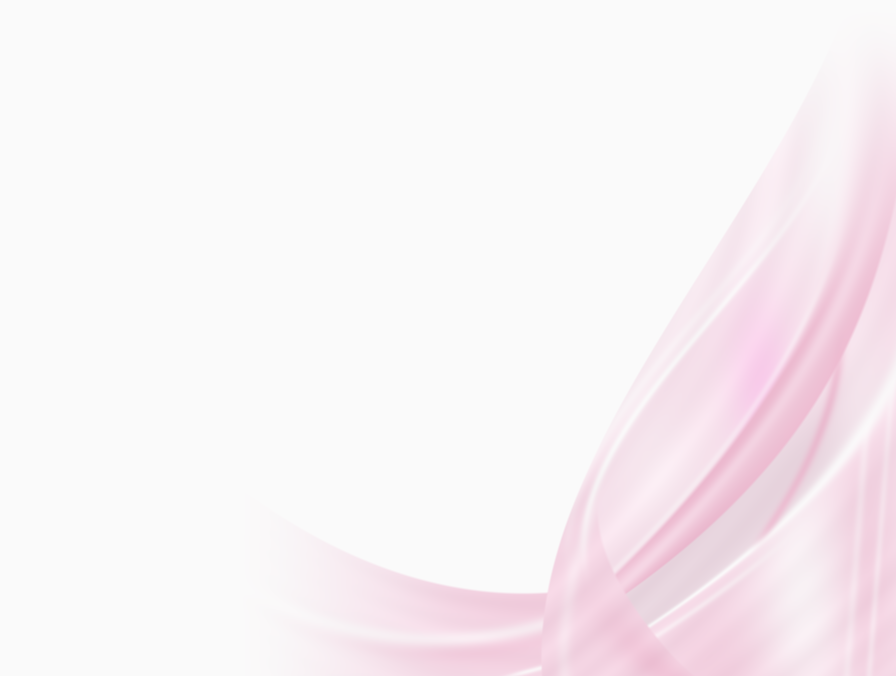
Give the GLSL for this background, as a WebGL 1 fragment shader.

```glsl
precision highp float;
uniform vec2 u_resolution;

const vec3 PAPER = vec3(0.98);
const vec3 VEIL  = vec3(0.970, 0.925, 0.947);
const vec3 BLUSH = vec3(0.962, 0.865, 0.912);
const vec3 ROSE  = vec3(0.928, 0.725, 0.812);
const vec3 MIST  = vec3(0.915, 0.845, 0.880);
const vec3 ORCHID = vec3(0.975, 0.775, 0.915);
const float SOFT = 0.0016;
const float SILK = 0.045;

// Fold lines: Bezier weights giving x from height
const vec4 OUTLINE  = vec4(0.605, 0.589, 0.857, 0.948);
const vec4 LOOP     = vec4(0.730, 0.433, 1.086, 0.920);
const vec4 RIBBON_L = vec4(0.560, 0.864, 1.017, 0.950);
const vec4 RIBBON_R = vec4(0.550, 1.014, 0.988, 1.040);
const vec4 STRAND   = vec4(0.701, 1.002, 1.018, 0.751);
const vec4 SASH     = vec4(0.635, 1.066, 1.141, 0.862);

float fold(vec4 w, float t) {
  float s = 1.0 - t;
  return dot(w, vec4(s * s * s, 3.0 * s * s * t, 3.0 * s * t * t, t * t * t));
}

float side(float d, float blur) { return smoothstep(-blur, blur, d); }

float below(float lo, float hi, float v) { return 1.0 - smoothstep(lo, hi, v); }

float line(float d, float width) { return exp(-d * d / (width * width)); }

float glow(vec2 p, vec2 center, vec2 radius) {
  vec2 q = (p - center) / radius;
  return exp(-dot(q, q));
}

vec2 gradient(vec2 cell) {
  float a = 6.2832 * fract(sin(dot(cell, vec2(127.1, 311.7))) * 4375.85);
  return vec2(cos(a), sin(a));
}

float noise(vec2 p) {
  vec2 i = floor(p), f = fract(p);
  vec2 u = f * f * f * (f * (f * 6.0 - 15.0) + 10.0);
  vec2 e = vec2(1.0, 0.0);
  float low = mix(dot(gradient(i), f), dot(gradient(i + e), f - e), u.x);
  float high = mix(dot(gradient(i + e.yx), f - e.yx), dot(gradient(i + 1.0), f - 1.0), u.x);
  return mix(low, high, u.y);
}

// Low sheet sweeping in from the left
vec3 leftSheet(vec3 col, vec2 p) {
  float k = p.x - 0.585;
  float depth = 0.122 + 1.55 * k * k - p.y;
  float fade = smoothstep(0.255, 0.52, p.x);
  vec3 silk = mix(BLUSH, ROSE, 0.45 * line(depth - 0.015, 0.04) * smoothstep(0.4, 0.6, p.x));
  silk = mix(silk, ROSE, 0.4 * glow(p, vec2(0.57, 0.03), vec2(0.11, 0.035)));
  float crease = p.y - 0.054 - 1.6 * (p.x - 0.49) * (p.x - 0.49);
  silk = mix(silk, PAPER, 0.6 * line(crease, 0.011));
  silk = mix(silk, ROSE, 0.25 * line(crease + 0.022, 0.012));
  silk = mix(silk, PAPER, 0.8 * line(p.y - 0.35 * (p.x - 0.57), 0.004) * smoothstep(0.54, 0.59, p.x));
  silk += SILK * 0.6 * noise(vec2(depth * 35.0, p.x * 4.0));
  return mix(col, silk, fade * side(depth, SOFT * 1.5));
}

// Tall folded sheet on the right
vec3 rightSheet(vec3 col, vec2 p) {
  float edge = p.x - fold(OUTLINE, p.y);
  float loop = p.x - fold(LOOP, p.y);
  float inner = p.x - fold(RIBBON_L, p.y);
  float outer = p.x - fold(RIBBON_R, p.y);
  float strand = p.x - fold(STRAND, p.y);
  float sash = p.x - fold(SASH, p.y);
  float streak = noise(vec2(inner * 30.0, p.y * 2.0));
  float low = below(0.48, 0.58, p.y);

  // Veil and the hollow inside the loop
  vec3 silk = mix(VEIL, BLUSH, 0.25 * line(edge - 0.02, 0.02));
  silk = mix(silk, BLUSH, 0.75 * side(loop, 0.004) * below(0.5, 0.8, p.y));
  silk = mix(silk, PAPER, 0.6 * glow(p, vec2(0.925, 0.76), vec2(0.025, 0.13)));
  silk = mix(silk, ORCHID, 0.8 * glow(p, vec2(0.85, 0.43), vec2(0.035, 0.12)));
  silk = mix(silk, PAPER, 0.3 * glow(p, vec2(0.73, 0.31), vec2(0.05, 0.1)));

  // Dark ribbon with lengthwise highlights
  vec3 band = mix(ROSE, BLUSH, 0.55 * line(inner - 0.022, 0.009));
  band = mix(band, BLUSH, 0.4 * line(outer + 0.025, 0.02));
  band = mix(band, BLUSH, smoothstep(0.5, 0.85, p.y));
  silk = mix(silk, band, side(inner, 0.004 + 0.025 * smoothstep(0.4, 0.8, p.y)));
  silk = mix(silk, PAPER, 0.35 * line(inner + 0.006, 0.004) * below(0.5, 0.7, p.y));

  // Pale gap beyond the ribbon
  vec3 gap = mix(MIST, BLUSH, smoothstep(0.3, 0.5, p.y));
  gap = mix(gap, VEIL, 0.6 * glow(p, vec2(0.96, 0.42), vec2(0.035, 0.16)));
  silk = mix(silk, gap, side(outer, SOFT * 1.5));

  // Lower right panel under the sash
  vec3 panel = mix(BLUSH, ROSE, 0.4 * glow(p, vec2(0.8, 0.0), vec2(0.07, 0.12)));
  panel = mix(panel, ROSE, 0.4 * glow(p, vec2(0.965, 0.14), vec2(0.035, 0.22)));
  panel = mix(panel, PAPER, 0.75 * glow(p, vec2(0.895, 0.13), vec2(0.045, 0.16)));
  float pleat = p.x - 0.945 - 0.06 * p.y;
  panel = mix(panel, VEIL, 0.6 * (line(pleat, 0.005) + line(pleat - 0.025, 0.004)));
  silk = mix(silk, panel, side(sash, SOFT) * low);
  float sashWidth = mix(0.004, 0.011, smoothstep(0.1, 0.4, p.y));
  silk = mix(silk, PAPER, 0.85 * line(sash, sashWidth) * low);
  silk = mix(silk, PAPER, 0.5 * line(sash - 0.025, 0.006) * below(0.12, 0.25, p.y));
  float span = smoothstep(0.18, 0.23, p.y) * below(0.44, 0.53, p.y);
  silk = mix(silk, ROSE, 0.8 * line(strand, 0.006) * span);

  // Loop wrapping over the front
  float wrap = loop - 0.045 * below(0.05, 0.33, p.y);
  vec3 front = mix(BLUSH, ROSE, 0.25 + 0.5 * line(wrap + 0.03, 0.03) * below(0.0, 0.16, p.y));
  front = mix(front, VEIL, 0.5 * line(edge - 0.025, 0.008));
  silk = mix(silk, front, (1.0 - side(wrap, SOFT * 1.5)) * below(0.2, 0.42, p.y));
  float bright = smoothstep(0.12, 0.3, p.y) * below(0.46, 0.9, p.y);
  silk = mix(silk, PAPER, 0.9 * line(loop, 0.0045) * bright);
  silk = mix(silk, PAPER, 0.4 * line(loop + 0.018, 0.006) * bright);

  silk += SILK * streak * vec3(0.7, 1.0, 0.85);
  silk = mix(silk, PAPER, smoothstep(0.72, 1.0, p.y));
  return mix(col, silk, side(edge, SOFT));
}

void main() {
  vec2 p = gl_FragCoord.xy / u_resolution;
  vec3 col = leftSheet(PAPER, p);
  col = rightSheet(col, p);
  gl_FragColor = vec4(clamp(col, 0.0, 1.0), 1.0);
}
```
